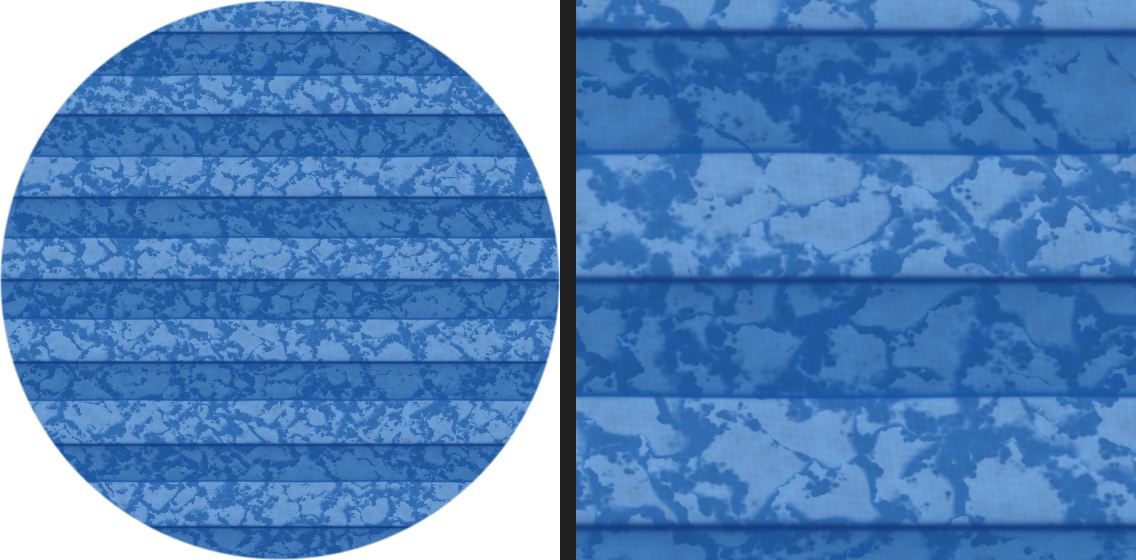
Left: the whole. Right: its middle third, enlarged.
Give the GLSL for this texture, as a Shadertoy shader.

```glsl
// A round swatch of pleated blue cloth: seven pairs of shaded and lit folds.
// Warped cellular noise draws branching crackle veins and crumbly mottling;
// the pleats are a repeated vertical ramp with soft creases at each fold.

const float PLEAT = 0.1471;          // height of one shaded + lit pair
const vec3 LIT_CLOTH   = vec3(0.41, 0.60, 0.81);
const vec3 LIT_VEIN    = vec3(0.18, 0.42, 0.70);
const vec3 SHADE_CLOTH = vec3(0.255, 0.475, 0.715);
const vec3 SHADE_VEIN  = vec3(0.12, 0.345, 0.63);
const vec3 FOLD_NAVY   = vec3(0.07, 0.23, 0.49);
const vec3 CREASE_BLUE = vec3(0.09, 0.34, 0.65);

vec2 hash2(vec2 p) {
    vec3 q = fract(p.xyx * vec3(0.1031, 0.1030, 0.0973));
    q += dot(q, q.yzx + 33.33);
    return fract((q.xx + q.yz) * q.zy);
}

// Distances to the nearest and second nearest cell points
vec2 cells(vec2 p) {
    vec2 base = floor(p), local = fract(p), nearest = vec2(8.0);
    for (int j = -1; j <= 1; j++) {
        for (int i = -1; i <= 1; i++) {
            vec2 cell = vec2(i, j);
            float d = length(cell + hash2(base + cell + 200.0) - local);
            nearest.y = min(nearest.y, max(nearest.x, d));
            nearest.x = min(nearest.x, d);
        }
    }
    return nearest;
}

// Three octaves of cell distance, roughly centred on zero
float mottle(vec2 p) {
    float sum = 0.0, weight = 0.5;
    for (int i = 0; i < 3; i++) {
        sum += weight * (cells(p).x - 0.46);
        p = mat2(1.6, 1.2, -1.2, 1.6) * p + 5.7;
        weight *= 0.7;
    }
    return sum;
}

// Layered sines bend the veins
vec2 bend(vec2 p) {
    vec2 w = 0.012 * sin(p.yx * vec2(31.0, 27.0) + vec2(0.4, 2.1));
    w += 0.006 * sin(p.yx * 73.0 + p * 41.0 + vec2(1.7, 0.3));
    return w + 0.003 * sin(p.yx * 167.0 - p * 93.0);
}

// Width of a vein network: zero on the boundary between cells
float crackle(vec2 p, float frequency) {
    vec2 d = cells(p * frequency);
    return d.y - d.x;
}

// Vein coverage, 0 to 1
float veins(vec2 p, float grain) {
    vec2 q = p + bend(p) + 0.018 * vec2(grain, -grain);
    q = mat2(0.85, 0.25, -0.20, 1.10) * q;
    float patches = cells(q * 7.0 + 3.0).x - 0.40;
    float coarse = crackle(q, 10.0) - 0.06 * patches;
    float fine = crackle(q + 4.3, 23.0) + 0.35 * patches;
    float field = min(coarse, fine) + 0.55 * grain;
    return 1.0 - smoothstep(0.0, 0.19, field);
}

// Soft line of given half width around distance zero
float softLine(float d, float halfWidth) {
    return exp(-d * d / (halfWidth * halfWidth));
}

vec3 pleatedCloth(vec2 p, float pixel) {
    // Pleat ramp runs downward; the shaded part narrows toward the bottom
    float ramp = (0.5 - p.y) / PLEAT;
    float row = floor(ramp), t = ramp - row;
    float split = 0.475 - 0.0135 * row;
    float sag = 0.0006 * sin(p.x * 23.0 + row * 2.4);
    float toSplit = (t - split) * PLEAT + sag;
    float toFold = min(t, 1.0 - t) * PLEAT;
    float lit = smoothstep(-pixel, pixel, toSplit);

    // Printed veins, mottling and a faint diagonal weave
    float grain = mottle(p * vec2(48.0, 56.0));
    float vein = veins(p, grain);
    vec3 cloth = mix(SHADE_CLOTH, LIT_CLOTH, lit);
    vec3 ink = mix(SHADE_VEIN, LIT_VEIN, lit);
    vec3 color = mix(cloth, ink, 0.92 * vein);
    float weave = sin((p.x + p.y) * 780.0) * sin((p.x - p.y) * 620.0);
    color *= 1.0 + 0.16 * grain + 0.018 * weave;

    // Shadow under each fold, then the two kinds of crease
    float shadow = (1.0 - lit) * exp(-t * PLEAT / 0.010);
    float tuck = lit * exp(-(1.0 - t) * PLEAT / 0.006);
    color = mix(color, SHADE_VEIN * 0.93, 0.60 * shadow + 0.35 * tuck);
    float lower = (1.0 - lit) * exp(toSplit / 0.007);
    color = mix(color, SHADE_VEIN, 0.40 * lower);
    color = mix(color, CREASE_BLUE, 0.75 * softLine(toSplit + 0.001, 0.0018));
    return mix(color, FOLD_NAVY, 0.85 * softLine(toFold, 0.0026));
}

void mainImage(out vec4 fragColor, in vec2 fragCoord) {
    float size = min(iResolution.x, iResolution.y);
    vec2 p = (fragCoord - 0.5 * iResolution.xy) / size + 0.5;
    float pixel = 1.0 / size;

    // Round cut on white
    float rim = length(p - 0.5) - 0.4985;
    float outside = smoothstep(-0.001 - pixel, 0.001 + pixel, rim);
    fragColor = vec4(mix(pleatedCloth(p, pixel), vec3(1.0), outside), 1.0);
}
```
